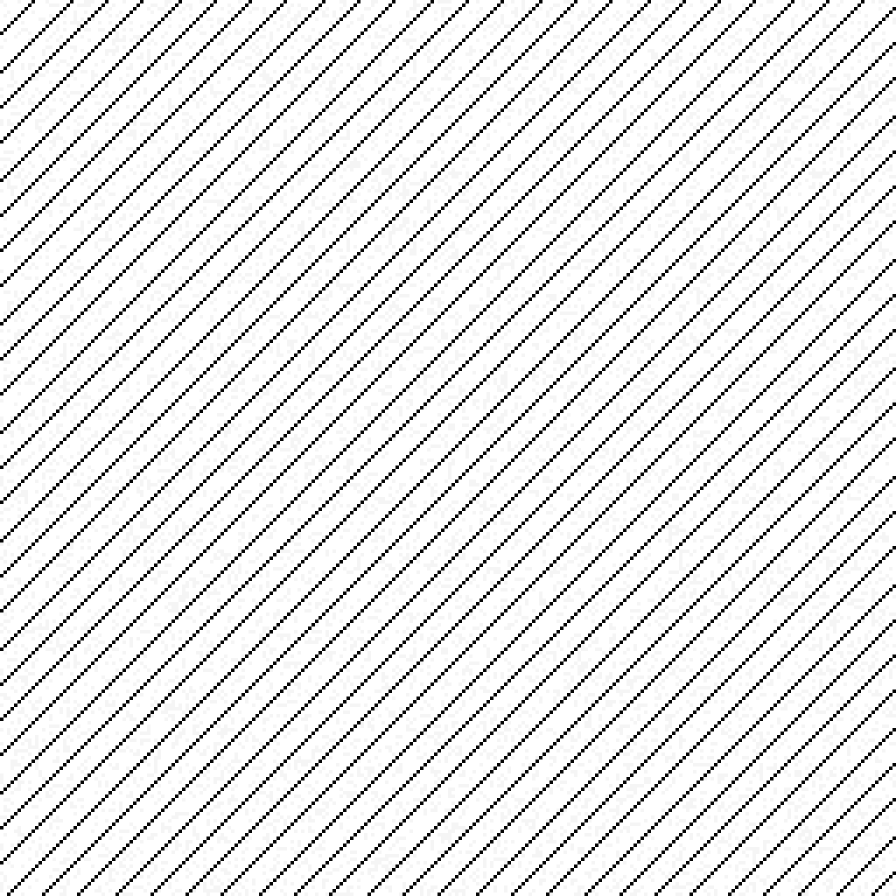
Write a Shadertoy shader that draws this pattern.

```glsl
float hash(vec2 cell) {
    vec3 p = fract(vec3(cell.xyx) * 0.1031);
    p += dot(p, p.yzx + 33.33);
    return fract((p.x + p.y) * p.z);
}

// Tone of one cell in a grid of 256 by 256, counted from the upper left
float cellTone(vec2 cell) {
    float linesPerCell = 24.84 / 256.0;
    float phase = fract((cell.x + cell.y + 1.5) * linesPerCell);

    // One dark cell per row in each period makes a stepped diagonal
    if (phase < linesPerCell) return 0.01;

    // Faint grey specks gather in the middle of each gap
    float gapOffset = abs(phase - 0.5 - 0.5 * linesPerCell);
    float density = gapOffset < 0.26 ? 0.25 : 0.05;
    return hash(cell) < density ? 0.96 : 1.0;
}

void mainImage(out vec4 fragColor, in vec2 fragCoord) {
    // Average samples across the pixel to smooth the cell edges
    float tone = 0.0;
    for (int i = 0; i < 16; i++) {
        vec2 offset = (vec2(i % 4, i / 4) + 0.5) / 4.0 - 0.5;
        vec2 uv = (fragCoord + offset) / iResolution.xy;
        tone += cellTone(floor(vec2(uv.x, 1.0 - uv.y) * 256.0));
    }
    fragColor = vec4(vec3(tone / 16.0), 1.0);
}
```
